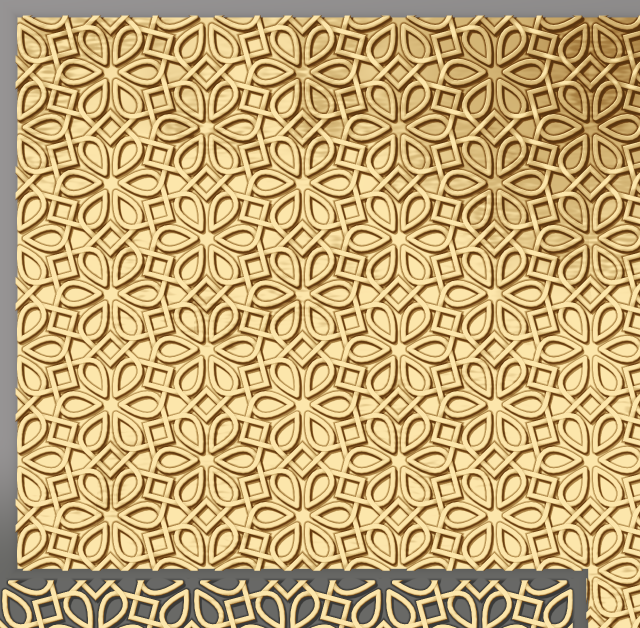
A Shadertoy shader for this pattern:

```glsl
// Gilded relief panel: six-petal flowers on a triangular lattice, woven from
// bands that cross at each petal tip and again around the squares between
// flowers. A height field from band distances gives the light and shadow.
const float PI = 3.14159265, SQRT3 = 1.7320508;
// Layout, in canvas widths
const float SPACING = 0.1732;             // flower to flower
const vec2 PANEL_ORIGIN = vec2(0.4727, 0.522), STRIP_ORIGIN = vec2(0.1497, -0.0156);
const float PANEL_LEFT = 0.0273, PANEL_TOP = 0.954, PANEL_BOTTOM = 0.0924;
const float SIDE_LEFT = 0.919;            // panel part beside the strip
const float STRIP_TOP = 0.0716, STRIP_RIGHT = 0.892;
const float RIM = 0.003;                  // bands overhang the panel edge
// Band shape, in flower spacings, with x along the petal axis
const float BAND = 0.0255;                // half width
const vec2 PETAL_ROOT = vec2(0.098, 0.0), PETAL_BEND = vec2(0.385, -0.196);
const vec2 PETAL_TIP = vec2(0.461, 0.0);  // crossing of the two petal sides
const vec2 SQUARE_SIDE = vec2(0.498, 0.137);
const vec2 LEG_END = vec2(0.561, 0.372);  // past the corner, for a sharp mitre
const float WEAVE = 0.3;                  // rise and dip at crossings
// Light and colours
const vec2 LIGHT = vec2(-0.6, 0.8);
const vec3 BROWN = vec3(0.43, 0.255, 0.075), BRONZE = vec3(0.65, 0.49, 0.25);
const vec3 GOLD = vec3(0.83, 0.71, 0.46), CREAM = vec3(0.99, 0.90, 0.67);
const vec3 GREY_DARK = vec3(0.41, 0.41, 0.40), GREY_LIGHT = vec3(0.59, 0.58, 0.58);

float hash(vec2 p) {
    vec3 v = fract(p.xyx * 0.1031);
    v += dot(v, v.yzx + 33.33);
    return fract((v.x + v.y) * v.z);
}
float cornerSlope(vec2 cell, vec2 corner, vec2 f) {
    float a = 2.0 * PI * hash(cell + corner);
    return dot(vec2(cos(a), sin(a)), f - corner);
}
float gradientNoise(vec2 p) {
    vec2 i = floor(p), f = p - i, u = f * f * (3.0 - 2.0 * f);
    float low = mix(cornerSlope(i, vec2(0, 0), f), cornerSlope(i, vec2(1, 0), f), u.x);
    float high = mix(cornerSlope(i, vec2(0, 1), f), cornerSlope(i, vec2(1, 1), f), u.x);
    return mix(low, high, u.y);
}
float segmentDist(vec2 p, vec2 a, vec2 b) {
    vec2 ab = b - a;
    return length(p - a - ab * clamp(dot(p - a, ab) / dot(ab, ab), 0.0, 1.0));
}
// One curved petal side, running on into a straight side of the square
float strandDist(vec2 p) {
    float d = segmentDist(p, PETAL_TIP, LEG_END);
    vec2 last = PETAL_ROOT;
    for (int i = 1; i <= 8; i++) {
        float t = float(i) / 8.0;
        vec2 next = mix(mix(PETAL_ROOT, PETAL_BEND, t), mix(PETAL_BEND, PETAL_TIP, t), t);
        d = min(d, segmentDist(p, last, next));
        last = next;
    }
    return d;
}
float bump(vec2 v) { return exp(-dot(v, v) / 0.0036); }
// Height, and distance to the nearest band centre
vec2 weave(vec2 q) {
    vec2 g = vec2(q.y - q.x / SQRT3, q.x * 2.0 / SQRT3), cell = floor(g), f = g - cell;
    vec2 result = vec2(0.0, 1.0);
    for (int k = 0; k < 3; k++) {         // corners of the enclosing triangle
        vec2 corner = k == 0 ? vec2(step(1.0, f.x + f.y)) : k == 1 ? vec2(1, 0) : vec2(0, 1);
        vec2 node = cell + corner;
        vec2 v = q - vec2(0.5 * SQRT3 * node.y, node.x + 0.5 * node.y);
        float a = mod(atan(v.y, v.x) + PI / 6.0, PI / 3.0) - PI / 6.0;
        for (int i = 0; i < 2; i++) {     // two mirrored strands per petal
            float side = float(2 * i - 1);
            vec2 u = length(v) * vec2(cos(a), side * sin(a));
            float d = strandDist(u);
            float lift = side * WEAVE * (bump(u - PETAL_TIP) - bump(u - SQUARE_SIDE));
            float wall = 1.0 - smoothstep(0.75 * BAND, BAND, d);
            float crown = max(0.0, 1.0 - d * d / (BAND * BAND));
            result = vec2(max(result.x, wall * (0.6 + lift) + 0.4 * crown), min(result.y, d));
        }
    }
    return result;
}
vec3 gilding(float tone) {
    vec3 c = mix(BROWN, BRONZE, smoothstep(0.1, 0.42, tone));
    c = mix(c, GOLD, smoothstep(0.42, 0.7, tone));
    return mix(c, CREAM, smoothstep(0.7, 0.92, tone)) * clamp(0.92 + tone, 0.8, 1.0);
}
// Dim upper right, leaf sheets, blotches and fine horizontal scratches
float wear(vec2 p) {
    float dim = 0.2 * smoothstep(0.4, 1.0, p.y) * (0.5 + 0.5 * p.x)
              + 0.24 * smoothstep(0.55, 1.0, p.x) * smoothstep(0.35, 0.95, p.y);
    float blotch = gradientNoise(p * 7.0) + 0.5 * gradientNoise(p * 19.0);
    float sheet = hash(floor(p * 6.5 + 0.06 * blotch) + 7.0) - 0.5;
    float scratch = gradientNoise(p * vec2(50.0, 190.0) + blotch);
    return dim + 0.1 * blotch + 0.08 * sheet + 0.3 * scratch * smoothstep(-0.2, 0.5, blotch);
}
vec3 scene(vec2 p, float px) {
    float notch = min(PANEL_BOTTOM - p.y, SIDE_LEFT - p.x);
    float panelDist = max(max(PANEL_LEFT - p.x, p.y - PANEL_TOP), notch);
    float stripDist = max(p.y - STRIP_TOP, p.x - STRIP_RIGHT);
    bool onStrip = stripDist < 0.01 && panelDist > RIM;
    float rimDist = onStrip ? stripDist : panelDist;
    vec2 q = (p - (onStrip ? STRIP_ORIGIN : PANEL_ORIGIN)) / SPACING;
    // Relief: slope toward the light, thrown shadow, dark crease beside bands
    vec2 here = weave(q);
    float slope = weave(q - LIGHT * 0.006).x - weave(q + LIGHT * 0.006).x;
    float shadow = 1.0 - smoothstep(0.8 * BAND, 1.2 * BAND, weave(q + LIGHT * 0.03).y);
    float crease = 1.0 - smoothstep(BAND, BAND + 0.022, here.y), worn = wear(p);
    vec3 ground = gilding(0.95 - worn - 0.5 * crease - 0.5 * shadow);
    vec3 band = gilding(0.3 + 0.64 * here.x - 0.6 * worn + 0.5 * slope);
    // Grey backing, shaded under the panel and the open strip
    vec3 color = mix(GREY_DARK, GREY_LIGHT, smoothstep(0.08, 0.3, p.y) * (1.0 - 0.2 * p.x));
    color *= 1.0 - 0.12 * exp(-max(panelDist, 0.0) / 0.006);
    if (onStrip) color *= 1.0 - 0.45 * max(shadow, crease) * (1.0 - smoothstep(0.0, 0.008, rimDist));
    else color = mix(color, ground, 1.0 - smoothstep(-px, px, rimDist));
    float cover = 1.0 - smoothstep(0.94 * BAND, 1.04 * BAND, here.y);
    return mix(color, band, cover * (1.0 - smoothstep(-px, px, rimDist - RIM)));
}
void mainImage(out vec4 fragColor, in vec2 fragCoord) {
    vec3 sum = vec3(0.0);
    for (int i = 0; i < 4; i++) {         // four samples smooth the edges
        vec2 offset = vec2(i % 2, i / 2) * 0.5 - 0.25;
        sum += scene((fragCoord + offset) / iResolution.x, 0.5 / iResolution.x);
    }
    fragColor = vec4(sum / 4.0, 1.0);
}
```
